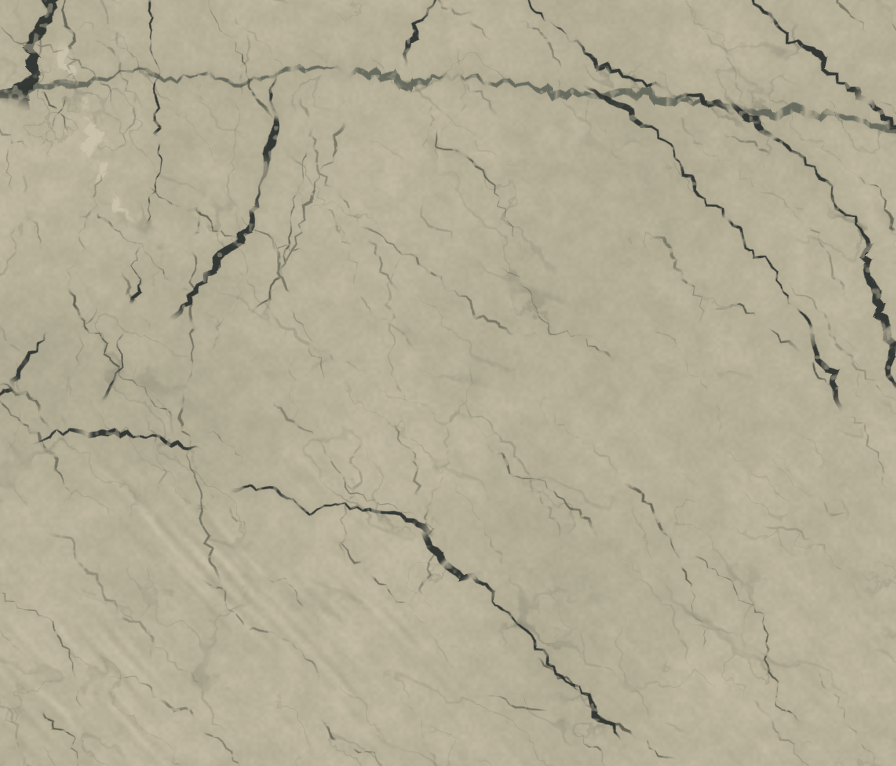
This texture is drawn by a Shadertoy shader. Its source:

```glsl
// Beige marble slab crossed by dark jagged fractures and fine diagonal hairlines.
// Each vein is a bent segment displaced by 1D noise, crumbled into dashes by 2D noise;
// loops scatter the hairlines over a finely grained, faintly crazed ground.

float hash(vec2 p) {
    vec3 q = fract(vec3(p.xyx) * 0.1031);
    q += dot(q, q.yzx + 33.33);
    return fract((q.x + q.y) * q.z);
}

float noise(vec2 p) {
    vec2 i = floor(p), f = fract(p);
    f = f * f * (3.0 - 2.0 * f);
    return mix(mix(hash(i), hash(i + vec2(1, 0)), f.x),
               mix(hash(i + vec2(0, 1)), hash(i + vec2(1, 1)), f.x), f.y);
}

float fbm(vec2 p) {
    float sum = 0.0, amp = 0.5;
    for (int i = 0; i < 5; i++) {
        sum += amp * noise(p);
        p = mat2(1.6, 1.2, -1.2, 1.6) * p + 7.3;
        amp *= 0.5;
    }
    return sum;
}

float noise1(float x, float seed) {
    float i = floor(x), f = fract(x);
    return mix(hash(vec2(i + 50.0, seed)), hash(vec2(i + 51.0, seed)), f);
}

// Sideways drift of a vein at distance x along it
float drift(float x, float len, float bend, float seed) {
    float t = clamp(x / len, 0.0, 1.0), arch = 4.0 * t * (1.0 - t);
    float jag = 0.032 * (noise1(x * 9.0, seed) - 0.5)
              + 0.016 * (noise1(x * 36.0, seed + 3.0) - 0.5)
              + 0.010 * (noise1(x * 120.0, seed + 5.0) - 0.5);
    return bend * arch + jag * min(1.0, 2.5 * arch);
}

// Vein from a to b: x is the sharp core, y the soft stain around it
vec2 vein(vec2 p, vec2 a, vec2 b, float bend, float width, float seed) {
    float len = length(b - a);
    vec2 dir = (b - a) / len;
    float x = dot(p - a, dir), y = dot(p - a, vec2(-dir.y, dir.x));
    if (x < 0.0 || x > len || abs(y - bend * 0.5) > 0.07 + abs(bend)) return vec2(0);
    float side = drift(x, len, bend, seed);
    float slope = (drift(x + 0.001, len, bend, seed) - side) / 0.001;
    float d = abs(y - side) / sqrt(1.0 + slope * slope);
    float soft = max(1.0 / iResolution.y, 0.0018);
    float ends = smoothstep(0.0, 0.02, x) * smoothstep(0.0, 0.03, len - x);
    float swell = noise1(x * 27.0, seed + 8.0);
    float w = width * (0.2 + 1.5 * swell * swell + 0.4 * noise1(x * 150.0, seed + 2.0));
    float core = clamp((w - d) / soft + 0.5, 0.0, 1.0) * min(1.0, 2.0 * w / soft);
    core *= smoothstep(0.2, 0.5, noise1(x * 55.0, seed + 9.0) + 50.0 * width);
    return ends * vec2(core, exp(-d * 110.0) * min(1.0, width * 220.0));
}

// Bold fractures: long cracks falling to the right, shorter ones at the left
vec2 fractures(vec2 p) {
    vec2 v = vein(p, vec2(0.075, 1.04), vec2(0.01, 0.86), 0.015, 0.014, 1.0);
    v = max(v, vein(p, vec2(0.57, 1.02), vec2(0.53, 0.91), 0.0, 0.003, 2.0));
    v = max(v, vein(p, vec2(0.68, 1.02), vec2(0.96, 0.86), -0.03, 0.0022, 3.0));
    v = max(v, vein(p, vec2(0.95, 0.87), vec2(1.18, 0.48), 0.05, 0.0034, 4.0));
    v = max(v, vein(p, vec2(0.76, 0.89), vec2(1.1, 0.46), 0.04, 0.0022, 5.0));
    v = max(v, vein(p, vec2(0.96, 1.03), vec2(1.2, 0.80), 0.0, 0.0029, 6.0));
    v = max(v, vein(p, vec2(0.36, 0.91), vec2(0.22, 0.58), 0.055, 0.0034, 7.0));
    v = max(v, vein(p, vec2(0.19, 1.02), vec2(0.13, 0.47), 0.035, 0.0015, 8.0));
    v = max(v, vein(p, vec2(0.04, 0.42), vec2(0.27, 0.41), 0.035, 0.0024, 9.0));
    v = max(v, vein(p, vec2(0.30, 0.36), vec2(0.57, 0.30), 0.015, 0.0024, 10.0));
    v = max(v, vein(p, vec2(0.55, 0.31), vec2(0.82, 0.02), 0.015, 0.0027, 11.0));
    return max(v, vein(p, vec2(-0.02, 0.48), vec2(0.07, 0.57), -0.015, 0.0026, 12.0));
}

// Scattered hairlines: most run down to the right, some upright at upper left
vec2 hairlines(vec2 p) {
    vec2 sum = vec2(0);
    for (int i = 0; i < 104; i++) {
        float k = float(i), r = fract(k * 0.7549 + 0.3), q = fract(k * 0.5698 + 0.1);
        bool upright = i % 5 == 0;
        vec2 start = upright ? vec2(0.65 * r, 0.4 + 0.65 * q) : vec2(1.3 * r - 0.15, 1.15 * q);
        float angle = (upright ? -1.65 : -0.85) + 0.6 * (hash(vec2(k, 2.3)) - 0.5);
        float len = 0.07 + 0.25 * hash(vec2(k, 6.6));
        float fade = 0.15 + 0.85 * pow(hash(vec2(k, 8.8)), 1.5);
        vec2 end = start + len * vec2(cos(angle), sin(angle));
        float bend = 0.04 * (hash(vec2(k, 1.9)) - 0.4);
        sum = max(sum, fade * vein(p, start, end, bend, 0.0012, k + 30.0));
    }
    return sum;
}

void mainImage(out vec4 fragColor, in vec2 fragCoord) {
    vec2 p = fragCoord / iResolution.y;

    // Mottled ground with fine grain
    float cloud = fbm(p * 4.0 + 3.0), grain = fbm(p * 45.0), dust = noise(p * 210.0);
    float tone = 0.57 + 1.1 * (cloud - 0.48) + 0.9 * (grain - 0.48) + 0.35 * (dust - 0.5);
    vec3 color = mix(vec3(0.67, 0.65, 0.56), vec3(0.747, 0.716, 0.622), clamp(tone, 0.0, 1.1));

    // Diagonal scratches, strongest at lower left, lit on one flank
    vec2 along = vec2(dot(p, vec2(0.68, -0.73)), dot(p, vec2(0.73, 0.68)) + 0.012 * fbm(p * 14.0));
    vec2 streak = along * vec2(9.0, 110.0);
    float relief = noise(streak) - noise(streak + vec2(0.0, 0.6));
    float lowLeft = smoothstep(0.4, 0.05, length((p - vec2(0.24, 0.22)) * vec2(0.8, 1.2)));
    color += relief * (0.012 + 0.07 * lowLeft * smoothstep(0.45, 0.65, noise(along * vec2(5.0, 16.0))))
           * smoothstep(0.85, 0.2, p.y);

    // Crazing: thin broken ridges stretched along the same diagonal
    vec2 web = along * vec2(13.0, 26.0) + 1.6 * fbm(p * 24.0);
    float crazing = smoothstep(0.05, 0.0, abs(noise(web) - 0.5)) * smoothstep(0.4, 0.7, noise(p * 17.0));
    float crumbs = smoothstep(0.16, 0.42, noise(p * 150.0));

    // Grey seam, pale scar and veins
    vec2 seam = vein(p, vec2(-0.02, 0.875), vec2(1.2, 0.82), 0.055, 0.0034, 20.0);
    vec2 scar = vein(p, vec2(0.08, 0.95), vec2(0.18, 0.70), -0.01, 0.009, 21.0);
    vec2 bold = fractures(p), fine = hairlines(p);
    float stain = max(max(bold.y, seam.y), fine.y);
    color = mix(color, vec3(0.50, 0.50, 0.43), 0.36 * stain * (0.2 + grain));
    color = mix(color, vec3(0.42, 0.42, 0.36), crazing * (0.16 + 0.55 * stain));
    color = mix(color, vec3(0.80, 0.77, 0.68), scar.x * 0.8 * smoothstep(0.45, 0.6, grain));
    color = mix(color, vec3(0.38, 0.40, 0.35), seam.x * (0.4 + 0.5 * crumbs));
    color = mix(color, vec3(0.29, 0.30, 0.25), 0.85 * fine.x * (0.2 + 0.8 * crumbs));
    color = mix(color, vec3(0.18, 0.20, 0.19), bold.x * (0.45 + 0.5 * crumbs));
    fragColor = vec4(color, 1.0);
}
```
